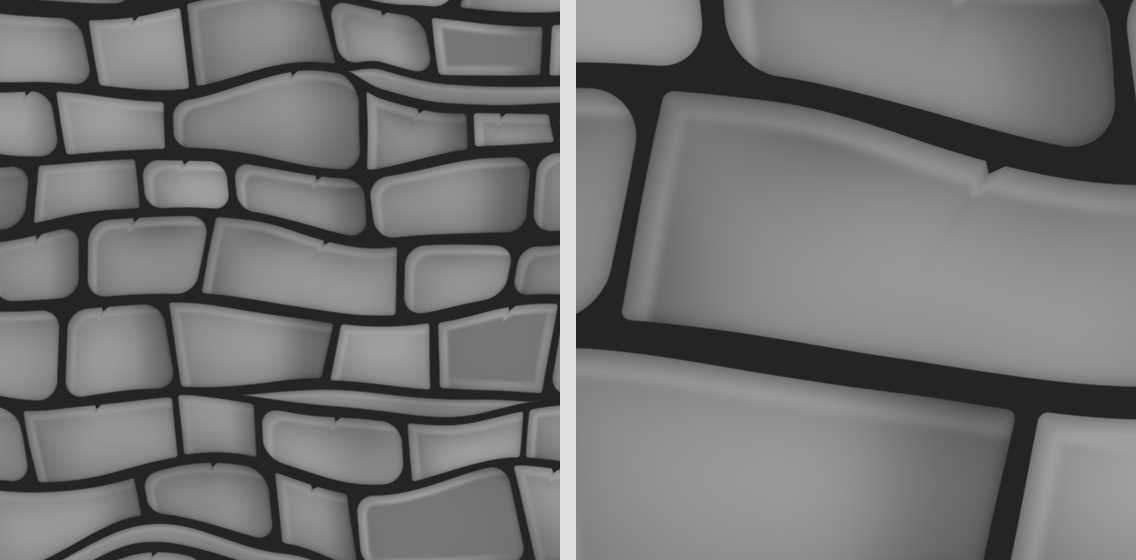
Left, the full canvas; right, a detail of the centre.
A WebGL 1 fragment shader for this texture:

```glsl
precision highp float;
// Dry stone wall in grey: wavy courses are cut into blocks by slanted joints,
// with thin slivers wedged between courses. Each block is a rounded distance
// field, shaded by a soft glow, a bevel on its upper left and dark smudges.
uniform vec2 u_resolution;

const float ROWS = 7.0;

float hash(vec2 p) {
  vec3 q = fract(p.xyx * 0.1031);
  q += dot(q, q.yzx + 33.33);
  return fract((q.x + q.y) * q.z);
}

float noise(vec2 p) {
  vec2 i = floor(p), f = fract(p);
  f = f * f * (3.0 - 2.0 * f);
  return mix(mix(hash(i), hash(i + vec2(1.0, 0.0)), f.x),
             mix(hash(i + vec2(0.0, 1.0)), hash(i + 1.0), f.x), f.y);
}

// Height of the wavy line under a course
float courseLine(float row, float x) {
  float shared = noise(vec2(x * 3.2 + 5.0, row * 0.3 + 40.0)) - 0.5;
  float own = noise(vec2(x * 4.0 + row * 17.3, 71.0)) - 0.5;
  return (row + 0.45 * shared + 0.45 * own) / ROWS;
}

// Half height of the sliver wedged into a course line
float sliverSize(float row, float x) {
  return 0.023 * smoothstep(0.62, 0.86, noise(vec2(x * 2.3 + row * 9.7, 23.0)));
}

// Position of a slanted upright joint
float jointX(float k, float row, float y) {
  vec2 id = vec2(k + 50.0, row + 20.0);
  float slant = 0.5 * (hash(id + 7.0) - 0.5);
  return 0.225 * (k + 0.62 * (hash(id) - 0.5) + hash(vec2(row + 9.0, 3.0)))
       + slant * (y - (row + 0.5) / ROWS);
}

// Inside distance of a box with rounded corners, from its two edge distances
float roundedDepth(vec2 edge, float r) {
  vec2 q = r - edge;
  return r - length(max(q, 0.0)) - min(max(q.x, q.y), 0.0);
}

void main() {
  vec2 p = gl_FragCoord.xy / u_resolution.y;
  float pixel = 1.0 / u_resolution.y;

  // Course that holds this point
  float row = floor(p.y * ROWS);
  if (p.y < courseLine(row, p.x)) row -= 1.0;
  else if (p.y > courseLine(row + 1.0, p.x)) row += 1.0;
  float low = p.y - courseLine(row, p.x);
  float high = courseLine(row + 1.0, p.x) - p.y;
  float lowSliver = sliverSize(row, p.x);
  float highSliver = sliverSize(row + 1.0, p.x);

  // Nearest joints to the left and right
  float first = floor(p.x / 0.225);
  float left = -9.0, right = 9.0, column = 0.0;
  for (int n = -3; n <= 3; n++) {
    float k = first + float(n);
    float x = jointX(k, row, p.y);
    if (x <= p.x && x > left) { left = x; column = k; }
    if (x > p.x) right = min(right, x);
  }
  vec2 id = vec2(column + 30.0, row + 60.0);
  float mortar = 0.004 + 0.005 * noise(p * 9.0 + 3.0);

  // Edge distances of the block, with a small chip in its top
  float l = p.x - left - mortar;
  float r = right - p.x - mortar;
  float b = low - lowSliver - mortar - 0.006 * hash(id + 1.0);
  float t = high - highSliver - mortar - 0.005 * hash(id + 2.0);
  float chipX = mix(left, right, 0.3 + 0.4 * hash(id + 3.0));
  t -= 0.007 * max(0.0, 1.0 - abs(p.x - chipX + 0.5 * t) / 0.006) * step(0.5, hash(id + 4.0));
  float radius = hash(id + 5.0) < 0.5 ? 0.006 : 0.034;
  radius = min(radius, 0.35 * min(l + r, b + t));
  float depth = roundedDepth(vec2(min(l, r), min(b, t)), radius);
  float bevel = roundedDepth(vec2(l, t), radius + 0.012);
  vec2 uv = vec2(l, b) / max(vec2(l + r, b + t), 0.001);

  // Block tone: glow, end shadow and a darkened panel inside the bevel
  vec2 glowAt = vec2(0.3 + 0.4 * hash(id + 6.0), 0.3 + 0.4 * hash(id + 8.0));
  vec2 away = uv - glowAt;
  float tone = 0.475 + 0.05 * (hash(id + 9.0) - 0.5);
  tone += 0.115 * exp(-3.0 * dot(away, away));
  tone -= 0.10 * smoothstep(0.6, 1.0, uv.x) * step(0.6, hash(id + 10.0));
  tone += 0.09 * (noise(p * vec2(11.0, 5.0) + id) - 0.5);
  float panel = smoothstep(0.012, 0.022, bevel) * exp(-max(bevel - 0.018, 0.0) / 0.03);
  tone -= 0.13 * panel * hash(id + 11.0) * noise(p * 10.0 + 60.0);
  float ridge = (bevel - 0.013) / 0.005;
  tone += 0.05 * exp(-ridge * ridge) * hash(id + 12.0);
  if (hash(id + 13.0) > 0.92) tone = mix(tone, 0.44, 0.85 * smoothstep(0.012, 0.022, depth));

  // Slivers lie across the course line
  float sliver = max(lowSliver - low, highSliver - high);
  if (sliver > 0.0) {
    float below = lowSliver - low > highSliver - high ? lowSliver - low : 2.0 * highSliver - (highSliver - high);
    depth = sliver - mortar;
    tone = 0.46 + 0.10 * noise(p * vec2(8.0, 14.0));
    float crest = (below - mortar - 0.009) / 0.004;
    tone += 0.05 * exp(-crest * crest);
  }

  // Soft dark rim, then the mortar
  tone -= 0.12 * exp(-max(depth, 0.0) / 0.0045);
  float grey = mix(0.14, clamp(tone, 0.3, 0.62), smoothstep(-pixel, pixel, depth));
  gl_FragColor = vec4(vec3(grey), 1.0);
}
```
